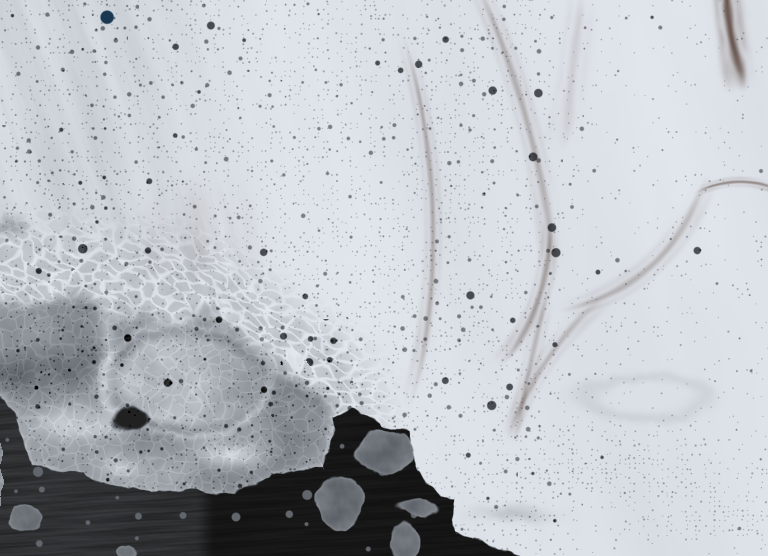
A Shadertoy shader for this texture:

```glsl
// Pale foam over dark, grained ground, with brown stains and bubbles.
// A shoreline profile splits them; layered sines warp the shapes,
// cellular noise weaves the lace, and jittered grids scatter bubbles.

const float ASPECT = 1.384;  // width in units of height
const float FOAM = .885, FILM = .56;
const float GROUND_LEFT = .185, GROUND_RIGHT = .085;
const float ROUGHNESS = .007;
const vec3 COOL_TINT = vec3(-.02, 0, .026);
const vec3 STAIN_ABSORB = vec3(.27, .32, .34);
const vec3 BLUE = vec3(.1, .22, .32);

const vec2 SHORE[17] = vec2[17](
  vec2(0, .285), vec2(.03, .25), vec2(.06, .17), vec2(.12, .155), vec2(.2, .122),
  vec2(.42, .112), vec2(.49, .15), vec2(.585, .155), vec2(.6, .25), vec2(.64, .265),
  vec2(.69, .23), vec2(.735, .222), vec2(.755, .155), vec2(.79, .106),
  vec2(.815, .1), vec2(.825, .045), vec2(1.01, -.03));

// Puddles: centre, then radii
const vec4 PUDDLES[6] = vec4[6](
  vec4(.693, .187, .055, .036), vec4(.612, .095, .042, .046), vec4(.752, .086, .035, .012),
  vec4(.73, .025, .025, .035), vec4(.045, .066, .026, .024), vec4(.228, .008, .018, .015));

vec2 hash2(vec2 c) {
  return fract(sin(c * mat2(127.1, 311.7, 269.5, 183.3)) * 43758.5);
}

float waves(vec2 p) {
  float sum = 0., amp = .5;
  for (int i = 0; i < 5; i++) {
    sum += amp * sin(p.x + 1.7 * sin(p.y * .8 + float(i)));
    p = mat2(1.3, 1.2, -1.2, 1.3) * p + 2.3;
    amp *= .58;
  }
  return sum;
}

// Gap between the two nearest cell points: zero on cell walls
float cellGap(vec2 p) {
  float near = 9., next = 9.;
  for (int k = 0; k < 9; k++) {
    vec2 cell = floor(p) + vec2(k % 3 - 1, k / 3 - 1);
    float d = distance(p, cell + hash2(cell));
    next = min(next, max(near, d));
    near = min(near, d);
  }
  return next - near;
}

float below(float lo, float hi, float x) { return 1. - smoothstep(lo, hi, x); }

float bubbles(vec2 p, float size, float density) {
  vec2 cell = floor(p / size), h = hash2(cell + size * 90.), pick = hash2(cell + 41.);
  float r = mix(.07, .21, pick.y * pick.y), soft = .9 / (size * iResolution.y);
  float d = length(fract(p / size) - .25 - .5 * h);
  return step(pick.x, density) * below(r - soft, r + soft, d);
}

float ellipse(vec2 p, float x, float y, float rx, float ry) {
  return length((p - vec2(x, y)) / vec2(rx, ry));
}

float blob(vec2 p, float x, float y, float rx, float ry) {
  float d = ellipse(p, x, y, rx, ry);
  return exp(-d * d);
}

// Fibrous stain along a bowed line from a to b
float streak(vec2 p, vec2 a, vec2 b, float bow, float width) {
  vec2 d = b - a;
  float t = dot(p - a, d) / dot(d, d);
  float off = dot(p - a, vec2(-d.y, d.x)) / length(d) - 4. * bow * t * (1. - t);
  float fibre = .65 + .35 * sin(off / width * 4. + 3. * waves(vec2(t * 3., off * 20.)));
  return smoothstep(0., .2, t) * below(.8, 1., t) * fibre * exp(-off * off / (width * width));
}

float shoreDistance(vec2 p) {
  float d = 1.;
  for (int i = 0; i < 16; i++) {
    vec2 q = p - SHORE[i], s = SHORE[i + 1] - SHORE[i];
    if (q.x >= 0. && q.x < s.x) d = (q.y * s.x - s.y * q.x) / length(s);
  }
  return d;
}

float groundTone(vec2 p, vec2 w, float px) {
  float tone = mix(GROUND_LEFT, GROUND_RIGHT, smoothstep(.35, .39, p.x));
  tone *= 1. + .22 * waves(vec2(p.x * 14., (p.y - .06 * p.x) * 330.));
  tone = mix(tone, .4, bubbles(p, .045, .22));
  for (int i = 0; i < 6; i++) {
    vec4 c = PUDDLES[i];
    float d = (ellipse(w, c.x, c.y, c.z, c.w) - 1.) * min(c.z, c.w);
    float body = .43 + .05 * waves(p * 60.) + .12 * exp(-abs(d) * 400.);
    tone = mix(tone, body, below(-px, px, d));
  }
  return tone;
}

// Thin film: swirls, pale dome, rim and hole
float filmTone(vec2 p, vec2 w, float shore) {
  float tone = FILM + .07 * waves(w * 22.) - .16 * blob(w, .08, .335, .1, .04);
  tone += .22 * min(1., blob(w, .13, .235, .1, .03) + blob(w, .22, .16, .06, .03)
    + blob(w, .42, .18, .06, .025) + blob(w, .195, .36, .018, .07));
  float dome = ellipse(w, .335, .315, .135, .09);
  tone = mix(tone, .72 + .04 * waves(p * 45.) - .12 * smoothstep(.35, .47, p.x), below(.8, 1.05, dome));
  tone += .1 * exp(-pow(abs(dome - 1.12) * 14., 2.)) + .1 * exp(-abs(shore) * 180.);
  tone += .06 * below(0., .2, cellGap(w * 45.));
  return mix(tone, .13, below(.75, 1.1, ellipse(w, .234, .245, .032, .02)));
}

void mainImage(out vec4 fragColor, in vec2 fragCoord) {
  vec2 p = fragCoord / iResolution.xy * vec2(ASPECT, 1);
  float px = 1. / iResolution.y;
  vec2 w = p + ROUGHNESS * vec2(waves(p * 38.), waves(p.yx * 38. + 7.));
  float shore = shoreDistance(w), foam = smoothstep(-px, px, shore);

  // Foam sheen and faint ring
  float tone = FOAM + .018 * waves(vec2(p.x * 9. + p.y * 2., p.y * 2.5));
  tone -= (.045 + .035 * waves(vec2(p.x * 60. + p.y * 22., p.y * 6.))) * below(.1, .55, p.x);
  tone -= .05 * exp(-18. * pow(abs(ellipse(w, 1.16, .285, .11, .038) - 1.), 2.));
  tone -= .12 * blob(w, .926, .075, .06, .013) + .3 * blob(w, .015, .59, .035, .016);

  // Lace, then film
  float above = p.y - .47 + .1 * p.x + .6 * max(p.x - .38, 0.);
  float band = below(.06, .19, above) * below(.6, .76, p.x);
  vec2 lace = mat2(.8, .5, -.6, .9) * (w + .012 * waves(p * 16.)) * vec2(30, 55);
  float strand = below(.03, .35, cellGap(lace));
  tone = mix(tone, mix(.75, .89, strand) + .03 * waves(p * 70.), band * .85);
  float film = below(-.035, .02, above + .025 * waves(p * 24.)) * below(.57, .63, p.x);
  tone = mix(tone, filmTone(p, w, shore), film);

  // Bubbles, sparse at the right
  float left = below(.92, 1.1, p.x);
  float cluster = blob(p, .2, .93, .045, .08) + blob(p, .58, .36, .08, .07) + .6 * blob(p, .08, .62, .15, .1);
  float grain = blob(p, 1.12, .16, .18, .05) + blob(p, 1.3, .07, .15, .04);
  tone -= .28 * bubbles(p, .0085, .1 + .2 * left + .5 * grain);
  tone -= .4 * bubbles(p, .02, .03 + .2 * left + .4 * cluster);
  tone -= .58 * bubbles(p, .041, .015 + .08 * left + .5 * cluster);

  tone = mix(groundTone(p, w, px), tone, foam);
  vec3 colour = vec3(tone) + COOL_TINT * smoothstep(.08, .4, tone);

  // Brown stains
  float stain = .75 * streak(p, vec2(.72, .95), vec2(.728, .25), .057, .011)
    + .7 * streak(p, vec2(.845, 1.05), vec2(.99, .49), .035, .014)
    + .9 * streak(p, vec2(.987, .61), vec2(.89, .34), .035, .012)
    + .6 * streak(p, vec2(.985, .48), vec2(.918, .2), .004, .011)
    + .6 * streak(p, vec2(.915, .2), vec2(1.1, .465), .03, .012)
    + .65 * streak(p, vec2(1, .435), vec2(1.285, .69), -.05, .014)
    + 1.2 * streak(p, vec2(1.25, .65), vec2(1.42, .645), .026, .006)
    + 1.9 * streak(p, vec2(1.303, 1.06), vec2(1.332, .83), 0., .018)
    + .3 * streak(p, vec2(1.045, 1.02), vec2(1, .72), .01, .02);
  stain += .18 * blob(w, .36, .58, .1, .08) * (1. + waves(vec2(p.x * 70. + p.y * 15., p.y * 8.)));
  colour *= 1. - STAIN_ABSORB * stain * foam;

  colour = mix(colour, BLUE, below(-px, px, distance(p, vec2(.193, .969)) - .012));
  fragColor = vec4(clamp(colour, 0., 1.), 1);
}
```
